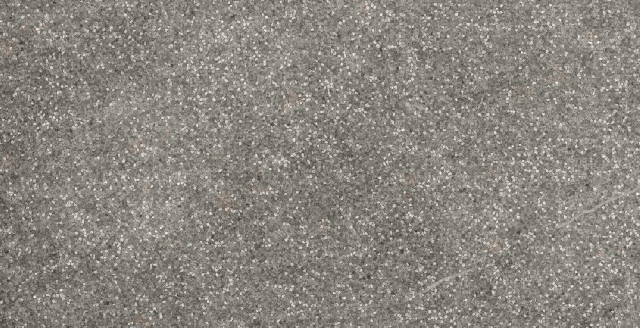
Give the GLSL for this texture, as a WebGL 2 fragment shader.

```glsl
#version 300 es
precision highp float;
// Fine-grained grey stone: two layers of Voronoi grains over soft clouds,
// with scattered pale and dark flecks, faint rosy stains and one broken,
// slanting mineral vein. Lengths are in units of the canvas height.
uniform vec2 u_resolution;
out vec4 fragColor;

float hash(vec2 p) {
    return fract(sin(dot(p, vec2(127.1, 311.7))) * 43758.5453);
}

vec2 hash2(vec2 p) {
    return vec2(hash(p), hash(p + 57.3));
}

float noise(vec2 p) {
    vec2 i = floor(p), f = fract(p);
    f = f * f * (3.0 - 2.0 * f);
    return mix(mix(hash(i), hash(i + vec2(1, 0)), f.x),
               mix(hash(i + vec2(0, 1)), hash(i + vec2(1, 1)), f.x), f.y);
}

float fbm(vec2 p) {
    float sum = 0.0, amp = 0.5;
    for (int i = 0; i < 5; i++) {
        sum += amp * noise(p);
        p = mat2(1.6, 1.2, -1.2, 1.6) * p + 7.7;
        amp *= 0.5;
    }
    return sum;
}

// x: distance to the grain centre, y: gap to the next grain, z: grain id
vec3 grains(vec2 p) {
    vec2 cell = floor(p);
    float nearest = 9.0, second = 9.0, id = 0.0;
    for (int y = -1; y <= 1; y++) {
        for (int x = -1; x <= 1; x++) {
            vec2 c = cell + vec2(x, y);
            float d = length(c + 0.1 + 0.8 * hash2(c) - p);
            if (d < nearest) {
                second = nearest;
                nearest = d;
                id = hash(c + 19.1);
            } else {
                second = min(second, d);
            }
        }
    }
    return vec3(nearest, second - nearest, id);
}

// Sparse ragged flecks: one in some cells, sized by a hash
float flecks(vec2 p, float density) {
    vec2 cell = floor(p);
    float cover = 0.0;
    for (int y = -1; y <= 1; y++) {
        for (int x = -1; x <= 1; x++) {
            vec2 c = cell + vec2(x, y);
            float radius = mix(0.12, 0.36, hash(c + 3.7));
            float d = length(c + hash2(c + 8.2) - p) + 0.3 * (noise(p * 6.0) - 0.5);
            float present = step(hash(c + 31.4), density);
            cover = max(cover, present * (1.0 - smoothstep(radius - 0.12, radius + 0.08, d)));
        }
    }
    return cover;
}

// Thin wavering line that fades out along its middle
float vein(vec2 p) {
    float line = 0.107 + 0.471 * (p.x - 1.276);
    line += 0.012 * (noise(vec2(p.x * 14.0, 2.0)) - 0.5) + 0.005 * (noise(vec2(p.x * 60.0, 5.0)) - 0.5);
    float d = abs(p.y - line) * 0.9;
    float lower = smoothstep(1.24, 1.32, p.x) * (1.0 - smoothstep(1.41, 1.47, p.x));
    float upper = smoothstep(1.66, 1.74, p.x);
    float strength = max(max(lower, upper), 0.18 * step(1.2, p.x));
    float width = 0.0012 + 0.0025 * noise(vec2(p.x * 25.0, 9.0));
    return strength * (1.0 - smoothstep(width, width + 0.003, d)) * (0.6 + 0.4 * noise(p * 120.0));
}

void main() {
    vec2 p = gl_FragCoord.xy / u_resolution.y;

    // Broad clouds and smaller mottling
    float tone = 0.536 + 0.17 * (fbm(p * 2.6 + 4.0) - 0.48);
    tone += 0.07 * (noise(p * 24.0) - 0.5);

    // Crystals: own shade inside, darker seams between them
    vec2 warped = p + 0.004 * vec2(noise(p * 90.0), noise(p * 90.0 + 40.0));
    vec3 coarse = grains(warped * 105.0);
    vec3 fine = grains(p * 185.0 + 11.0);
    tone += 0.23 * (coarse.z - 0.5) * smoothstep(0.0, 0.25, coarse.y);
    tone += 0.20 * (fine.z - 0.5) * smoothstep(0.0, 0.25, fine.y);
    tone -= 0.05 * (1.0 - smoothstep(0.0, 0.28, coarse.y));

    // Bright crystals gather in some areas
    float bright = smoothstep(0.84, 0.90, coarse.z + 0.12 * (noise(p * 9.0) - 0.5));
    tone += 0.15 * bright * (1.0 - smoothstep(0.25, 0.6, coarse.x));

    // Larger pale and dark flecks
    tone += 0.11 * flecks(p * 48.0, 0.07);
    tone -= 0.13 * flecks(p * 62.0 + 23.0, 0.06);

    // Warm grey with rosy stains
    vec3 color = tone + vec3(0.0, -0.011, -0.036);
    float stain = flecks(p * 9.0 + 5.0, 0.14) * smoothstep(0.3, 0.7, noise(p * 45.0));
    color += stain * vec3(0.055, 0.025, 0.012);

    color = mix(color, vec3(0.72, 0.71, 0.67), 0.85 * vein(p));
    fragColor = vec4(clamp(color, 0.0, 1.0), 1.0);
}
```
